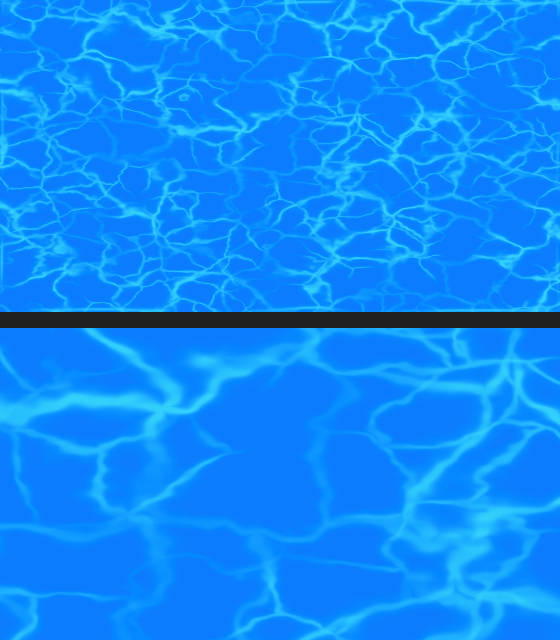
Top: the whole. Bottom: its middle third, enlarged.
Give the GLSL for this texture, as a WebGL 1 fragment shader.

```glsl
precision highp float;

uniform vec2 u_resolution;

#define ROWS 8.6          // main cells per canvas height
#define FINE_ROWS 12.5    // cells of the fainter second net
#define STRETCH 1.55      // cell width over height
#define LINE 0.046        // half width of a light line, in cells
#define FINE_LINE 0.040
#define FINE_LIGHT 0.78
#define WARP 0.55         // large bends of the net
#define RIPPLE 0.32       // small kinks
#define FEATHER 0.07      // frayed line edges
#define JITTER 0.95
#define RIM 0.004         // half width of the light along the border

const vec3 DEEP = vec3(0.045, 0.487, 0.992);
const vec3 WATER = vec3(0.02, 0.53, 1.0);
const vec3 GLOW = vec3(0.13, 0.71, 0.995);
const vec3 CREST = vec3(0.21, 0.83, 0.98);

vec2 hash2(vec2 p) {
    vec2 k = vec2(dot(p, vec2(127.1, 311.7)), dot(p, vec2(269.5, 183.3)));
    return fract(sin(k) * 43758.5453);
}

// Two independent channels of value noise
vec2 noise2(vec2 p) {
    vec2 i = floor(p);
    vec2 f = fract(p);
    f = f * f * (3.0 - 2.0 * f);
    vec2 low = mix(hash2(i), hash2(i + vec2(1.0, 0.0)), f.x);
    vec2 high = mix(hash2(i + vec2(0.0, 1.0)), hash2(i + vec2(1.0)), f.x);
    return mix(low, high, f.y);
}

vec2 bend(vec2 p) {
    return p + WARP * (noise2(p * 1.2 + 3.7) - 0.5)
             + RIPPLE * (noise2(p * 2.9 + 11.3) - 0.5)
             + FEATHER * (noise2(p * 9.0 + 5.1) - 0.5);
}

vec2 toSeed(vec2 cell, vec2 p) {
    return cell + 0.5 + JITTER * (hash2(cell) - 0.5) - p;
}

// Distance to the nearest border between Voronoi cells
float borderDistance(vec2 p) {
    vec2 home = floor(p);
    vec2 nearCell = home;
    vec2 nearest = vec2(8.0);
    for (int y = -1; y <= 1; y++) {
        for (int x = -1; x <= 1; x++) {
            vec2 cell = home + vec2(float(x), float(y));
            vec2 seed = toSeed(cell, p);
            if (dot(seed, seed) < dot(nearest, nearest)) {
                nearest = seed;
                nearCell = cell;
            }
        }
    }
    float border = 8.0;
    for (int y = -2; y <= 2; y++) {
        for (int x = -2; x <= 2; x++) {
            vec2 seed = toSeed(nearCell + vec2(float(x), float(y)), p);
            vec2 across = seed - nearest;
            if (dot(across, across) > 0.0001) {
                border = min(border, dot(0.5 * (seed + nearest), normalize(across)));
            }
        }
    }
    return border;
}

// Flat bright core with a soft, weak tail
float glowLine(float d, float halfWidth) {
    float r2 = d * d / (halfWidth * halfWidth);
    return 0.64 / (1.0 + r2 * r2) + 0.36 / (1.0 + 0.36 * r2);
}

// A net of light whose lines swell, fade and break into streaks
float lightNet(vec2 p, float halfWidth, float faintest) {
    vec2 vary = noise2(p * 1.1 + 23.0);
    float strength = mix(faintest, 0.95, smoothstep(0.2, 0.75, vary.x));
    float streak = noise2(p * vec2(5.0, 13.0) + 7.0).x;
    strength *= 0.75 + 0.5 * streak;
    float swell = mix(0.75, 1.3, vary.y);
    return min(strength, 1.0) * glowLine(borderDistance(bend(p)), halfWidth * swell);
}

// Broken light along the canvas border
float rimLight(vec2 p, vec2 size) {
    vec2 inset = min(p, size - p);
    vec2 vary = noise2(p * 6.0 + 31.0);
    float d = min(inset.x, inset.y) - 0.014 * vary.y;
    return 0.8 * smoothstep(0.4, 0.8, vary.x) * glowLine(d, RIM);
}

vec3 waterColour(float light) {
    vec3 c = mix(DEEP, WATER, smoothstep(0.0, 0.13, light));
    c = mix(c, GLOW, clamp((light - 0.13) / 0.57, 0.0, 1.0));
    return mix(c, CREST, clamp((light - 0.7) / 0.3, 0.0, 1.0));
}

void main() {
    vec2 p = gl_FragCoord.xy / u_resolution.y;
    vec2 size = vec2(u_resolution.x / u_resolution.y, 1.0);
    vec2 flatP = p / vec2(STRETCH, 1.0);

    float mainNet = lightNet(flatP * ROWS + 2.0, LINE, 0.28);
    float fineNet = FINE_LIGHT * lightNet(flatP * FINE_ROWS + 40.0, FINE_LINE, 0.0);
    float dark = (1.0 - mainNet) * (1.0 - fineNet) * (1.0 - rimLight(p, size));
    float light = clamp(1.0 - dark - 0.04, 0.0, 1.0);

    gl_FragColor = vec4(waterColour(light), 1.0);
}
```
